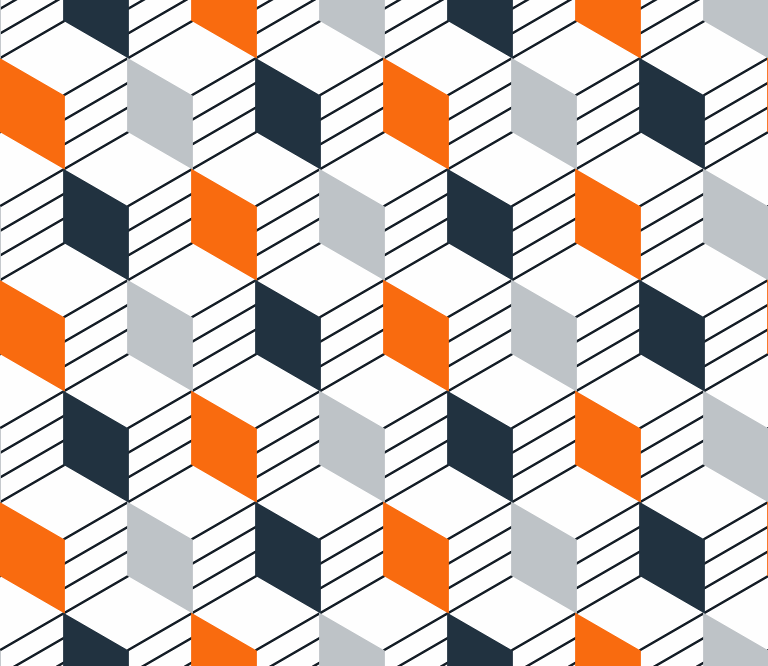
Give the GLSL for this pattern, as a Shadertoy shader.

```glsl
// Isometric cubes with white tops, solid left faces in three colours and striped right faces
#define CUBES_ACROSS 6.0
#define ROW_PAIRS 3.0      // each pair is two staggered rows, three cube sides high
#define ROW_OFFSET 0.786   // height of the first full row below the top, in cube sides
#define STRIPE_GAPS 3.0    // gaps between the lines of a right face
#define LINE_HALF 0.019    // half the line height, in cube sides
#define OVERLAP 0.014      // how far faces reach past their column, in half cubes
#define PAPER vec3(0.995)
#define INK vec3(0.08, 0.115, 0.15)
#define ORANGE vec3(0.975, 0.42, 0.06)
#define GREY vec3(0.745, 0.765, 0.78)
#define NAVY vec3(0.13, 0.195, 0.25)

// Smoothed coverage of the interval lo..hi
float band(float x, float lo, float hi, float blur) {
    return clamp((x - lo) / blur + 0.5, 0.0, 1.0) * clamp((hi - x) / blur + 0.5, 0.0, 1.0);
}

// Wraps to the row-pair period, leaving room around 0..1 for soft edges
float wrapRow(float y) {
    return mod(y + 1.0, 3.0) - 1.0;
}

// Colours cycle along each row; staggered rows shift the cycle
vec3 faceColour(float column) {
    float index = mod(floor(column / 2.0) + 2.0 * mod(column, 2.0), 3.0);
    return index < 0.5 ? ORANGE : index < 1.5 ? GREY : NAVY;
}

void mainImage(out vec4 fragColor, in vec2 fragCoord) {
    // x in half cubes, y in cube sides measured downward
    vec2 count = vec2(2.0 * CUBES_ACROSS, 3.0 * ROW_PAIRS);
    vec2 blur = count / iResolution.xy;
    vec2 uv = fragCoord / iResolution.xy;
    vec2 p = vec2(uv.x, 1.0 - uv.y) * count - vec2(0.0, ROW_OFFSET);

    float lines = 0.0;
    vec4 faces = vec4(0.0);
    float border = floor(p.x + 0.5);

    // The two half-cube columns that meet at the nearest border
    for (int i = -1; i <= 0; i++) {
        float column = border + float(i);
        float x = p.x - column;
        float y = p.y - 1.5 * mod(column, 2.0);
        float inColumn = band(x, -OVERLAP, 1.0 + OVERLAP, blur.x);

        // Striped right face, sloping up
        float rise = wrapRow(y + 0.5 * x - 2.0);
        float nearest = clamp(floor(rise * STRIPE_GAPS + 0.5), 0.0, STRIPE_GAPS) / STRIPE_GAPS;
        lines = max(lines, inColumn * band(rise - nearest, -LINE_HALF, LINE_HALF, blur.y));

        // Solid left face, sloping down
        float fall = wrapRow(y - 0.5 * x);
        float solid = inColumn * band(fall, 0.0, 1.0, blur.y);
        faces = mix(faces, vec4(faceColour(column), 1.0), solid);
    }

    vec3 colour = mix(PAPER, INK, lines);
    colour = colour * (1.0 - faces.a) + faces.rgb;
    fragColor = vec4(colour, 1.0);
}
```
